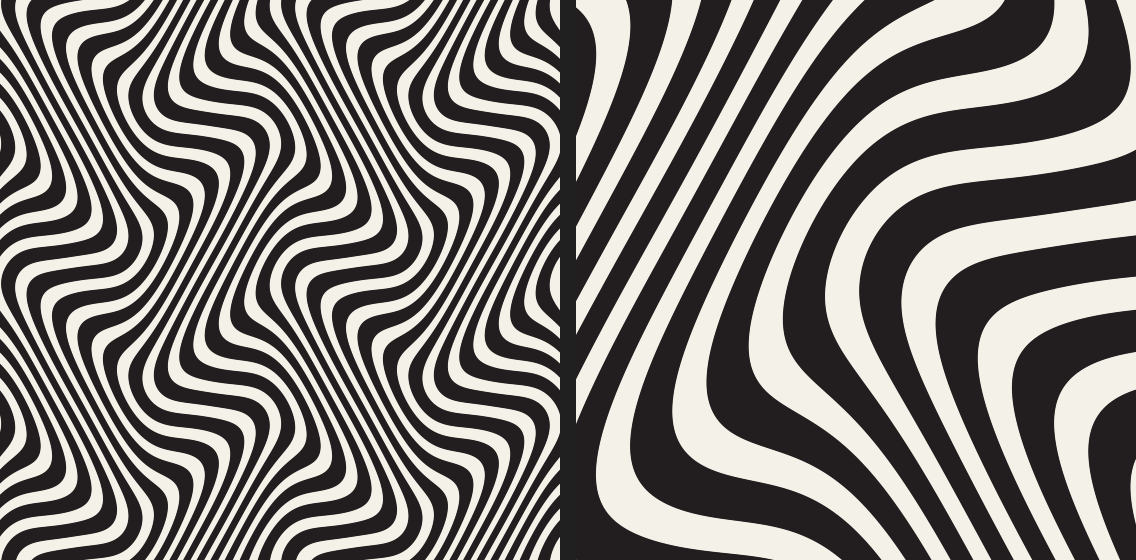
Left: the whole. Right: its middle third, enlarged.
Write a WebGL 1 fragment shader that draws this pattern.

```glsl
precision highp float;

uniform vec2 u_resolution;

#define REPEATS 2.0        // tiles across and down
#define STRIPES 11.0       // stripes per tile
#define STRIPE_SHIFT 0.82  // position of a light stripe, in stripes
#define LIGHT_WIDTH 0.447  // light share of one stripe
#define SWAY 0.182         // sideways swing of the stripes, in tiles
#define DRIFT 0.169        // vertical swing of the bends, in tiles
#define BEND_HEIGHT 0.182  // mean height of the bends, in tiles
#define SWAY_FLAT 0.025    // how straight the flanks of each wave are
#define DRIFT_FLAT 0.06
#define INK vec3(0.133, 0.114, 0.122)
#define PAPER vec3(0.957, 0.945, 0.910)

const float TAU = 6.2831853;

// Cosine with period 1, pulled towards a triangle wave by its third harmonic.
float softWave(float t, float flatness) {
  return (cos(TAU * t) + flatness * cos(3.0 * TAU * t)) / (1.0 + flatness);
}

// Stripe coordinate: whole numbers fall on the centres of light stripes.
float stripeCoord(vec2 tile) {
  float bend = BEND_HEIGHT - DRIFT * softWave(tile.x, DRIFT_FLAT);
  float sway = SWAY * softWave(tile.y + bend, SWAY_FLAT);
  return STRIPES * (tile.x + sway) - STRIPE_SHIFT;
}

void main() {
  vec2 tile = REPEATS * gl_FragCoord.xy / u_resolution;
  vec2 pixel = REPEATS / u_resolution;
  float stripe = stripeCoord(tile);

  // Change of the stripe coordinate over one pixel, for smooth edges
  vec2 slope = 0.5 * vec2(
    stripeCoord(tile + vec2(pixel.x, 0.0)) - stripeCoord(tile - vec2(pixel.x, 0.0)),
    stripeCoord(tile + vec2(0.0, pixel.y)) - stripeCoord(tile - vec2(0.0, pixel.y)));
  float blur = max(0.6 * length(slope), 1e-4);

  // Light stripes on dark ground
  float fromCentre = abs(fract(stripe + 0.5) - 0.5);
  float edge = fromCentre - 0.5 * LIGHT_WIDTH;
  float light = 1.0 - smoothstep(-blur, blur, edge);

  gl_FragColor = vec4(mix(INK, PAPER, light), 1.0);
}
```
